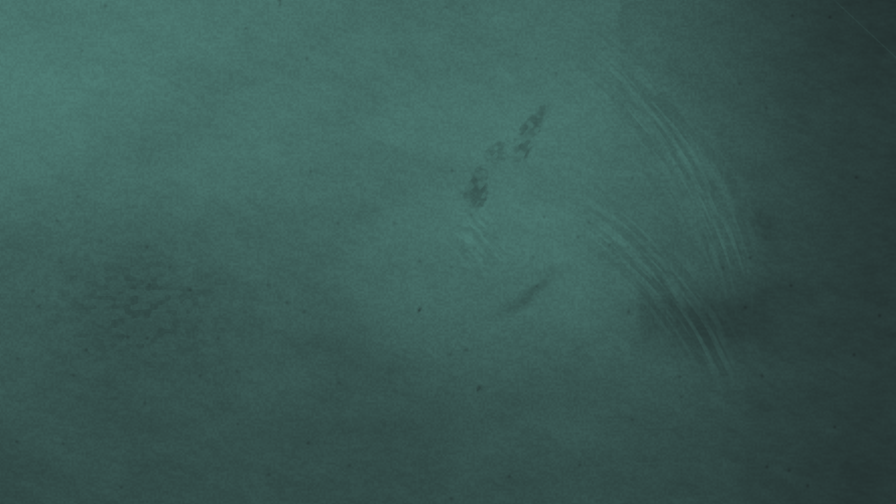
A Shadertoy shader for this texture:

```glsl
// A worn green plaster wall, lit from the upper left and fading to the right.
// Broad tone gradients carry soft ellipses, curved trowel scratches and chips;
// layered value noise adds mottling and grain, then one ramp colours the tone.

float hash(vec2 p) {
    vec3 q = fract(vec3(p.xyx) * 0.1031);
    q += dot(q, q.yzx + 33.33);
    return fract((q.x + q.y) * q.z);
}

float noise(vec2 p) {
    vec2 i = floor(p), f = fract(p);
    f = f * f * (3.0 - 2.0 * f);
    return mix(mix(hash(i), hash(i + vec2(1, 0)), f.x),
               mix(hash(i + vec2(0, 1)), hash(i + vec2(1, 1)), f.x), f.y);
}

float fbm(vec2 p) {
    float sum = 0.0, amp = 0.5;
    for (int i = 0; i < 5; i++) {
        sum += amp * noise(p);
        p = mat2(1.6, 1.2, -1.2, 1.6) * p + 7.3;
        amp *= 0.5;
    }
    return sum;
}

// Squared distance to a tilted ellipse, 1 on its rim
float ellipse(vec2 p, vec2 centre, vec2 radius, float angle) {
    vec2 d = p - centre;
    float c = cos(angle), s = sin(angle);
    d = vec2(c * d.x + s * d.y, c * d.y - s * d.x) / radius;
    return dot(d, d);
}

float glow(vec2 p, vec2 centre, vec2 radius, float angle) {
    return exp(-ellipse(p, centre, radius, angle));
}

// Flat-topped mark with a firmer rim
float stain(vec2 p, vec2 centre, vec2 radius, float angle) {
    return 1.0 - smoothstep(0.45, 1.5, ellipse(p, centre, radius, angle));
}

// Fine parallel grooves along an arc; span holds the mid angle and half width
float scratches(vec2 p, vec2 centre, float radius, float width, vec2 span) {
    vec2 d = p - centre;
    float r = length(d) + 0.004 * noise(p * 14.0), a = atan(d.y, d.x);
    float band = exp(-pow((r - radius) / width, 2.0));
    float ends = 1.0 - smoothstep(0.4, 1.0, abs(a - span.x) / span.y);
    float ridges = noise(vec2(r * 130.0, a * 9.0)) + 0.7 * noise(vec2(r * 215.0, a * 16.0));
    return band * ends * (smoothstep(0.6, 1.35, ridges) - 0.3);
}

void mainImage(out vec4 fragColor, in vec2 fragCoord) {
    vec2 p = fragCoord / iResolution.y;
    float u = fragCoord.x / iResolution.x;
    float cloud = fbm(p * 4.0 + 3.0) - 0.48;
    vec2 rough = p + 0.05 * (vec2(fbm(p * 26.0), fbm(p * 26.0 + 40.0)) - 0.48);

    // Broad light: bright upper left, dark floor and right side
    float tone = mix(0.292, 0.428, smoothstep(-0.05, 0.8, p.y));
    tone = mix(tone, 0.222, smoothstep(0.61, 1.03, u + 0.05 * cloud));
    tone += 0.03 * glow(p, vec2(0.1, 0.88), vec2(0.4, 0.25), 0.3);
    tone -= 0.03 * glow(p, vec2(0.36, 0.40), vec2(0.32, 0.2), 0.0);
    tone -= 0.022 * glow(p, vec2(0.42, 0.80), vec2(0.28, 0.06), 0.6);
    tone -= 0.018 * glow(p, vec2(1.05, 1.0), vec2(0.32, 0.14), 0.0);
    tone += 0.018 * glow(p, vec2(1.02, 0.46), vec2(0.32, 0.24), -0.4);
    tone += 0.015 * glow(p, vec2(1.38, 0.22), vec2(0.2, 0.2), -0.6);

    // Pale worn areas and the upright seam near the top
    tone += 0.02 * stain(rough, vec2(0.94, 0.44), vec2(0.27, 0.18), 0.15);
    tone += 0.014 * stain(rough, vec2(0.90, 0.76), vec2(0.17, 0.08), -0.1);
    tone += 0.04 * glow(rough, vec2(1.43, 0.56), vec2(0.13, 0.05), -1.05);
    tone -= 0.02 * smoothstep(1.22, 1.235, p.x) * smoothstep(0.65, 0.95, p.y);

    // Dark scuffs at the right, firm on their left side, and pits at the left
    float scuff = glow(rough, vec2(1.34, 0.375), vec2(0.14, 0.055), -0.2);
    tone -= 0.065 * scuff * smoothstep(1.245, 1.27, rough.x);
    tone -= 0.035 * glow(rough, vec2(1.49, 0.40), vec2(0.09, 0.13), 0.2);
    tone -= 0.03 * glow(rough, vec2(1.52, 0.55), vec2(0.015, 0.03), 0.5);
    float pits = smoothstep(0.5, 0.75, noise(p * vec2(75.0, 105.0)));
    tone -= 0.035 * pits * glow(p, vec2(0.27, 0.385), vec2(0.15, 0.10), -0.1);

    // Ragged chips and the slanting smear in the middle
    float chips = stain(rough, vec2(1.052, 0.735), vec2(0.06, 0.019), 0.95)
                + 0.7 * stain(rough, vec2(0.99, 0.70), vec2(0.02, 0.014), 0.4)
                + stain(rough, vec2(0.942, 0.63), vec2(0.045, 0.018), 1.35);
    float flakes = smoothstep(0.25, 0.7, noise(mat2(0.8, 0.6, -0.6, 0.8) * p * vec2(140.0, 90.0)));
    tone -= 0.08 * chips * (0.2 + 0.8 * flakes);
    tone -= 0.06 * glow(rough, vec2(1.045, 0.417), vec2(0.07, 0.012), 0.56);

    // Small specks: three larger ones, then a thin random scatter
    vec2 specks[3] = vec2[3](vec2(0.84, 0.387), vec2(0.942, 0.231), vec2(0.563, 0.993));
    for (int i = 0; i < 3; i++)
        tone -= 0.09 * glow(rough, specks[i], vec2(0.006), 0.0);
    vec2 cell = floor(p * 22.0);
    vec2 spot = (cell + 0.2 + 0.6 * vec2(hash(cell), hash(cell + 31.0))) / 22.0;
    tone -= 0.05 * step(0.9, hash(cell + 77.0)) * glow(p, spot, vec2(0.0035), 0.0);

    // Trowel arcs: upper right, lower right and a short central set
    tone += 0.055 * scratches(p, vec2(0.625, 0.225), 0.865, 0.055, vec2(0.57, 0.42));
    tone += 0.055 * scratches(p, vec2(0.72, -0.065), 0.785, 0.055, vec2(0.68, 0.36));
    tone += 0.06 * scratches(p, vec2(0.70, 0.25), 0.37, 0.045, vec2(0.81, 0.18));

    // Hairline at the top right corner
    float along = smoothstep(1.64, 1.67, p.x);
    tone += 0.03 * along * (1.0 - smoothstep(0.0, 0.004, abs(p.y - 1.0 + 0.93 * (p.x - 1.655))));

    // Mottling, brushing along two directions and grain
    tone += 0.045 * cloud;
    tone += 0.035 * (fbm(p * vec2(14.0, 26.0) + 9.0) - 0.48);
    tone += 0.012 * (noise(mat2(0.85, 0.5, -0.5, 0.85) * p * vec2(30.0, 120.0)) - 0.5);
    tone += 0.014 * (noise(p * vec2(70.0, 210.0)) - 0.5);
    tone += 0.04 * (noise(p * 250.0 + 5.0) - 0.5) * smoothstep(0.1, 0.4, tone);

    fragColor = vec4(0.03 + 0.565 * tone, tone, 0.015 + 0.905 * tone, 1.0);
}
```
